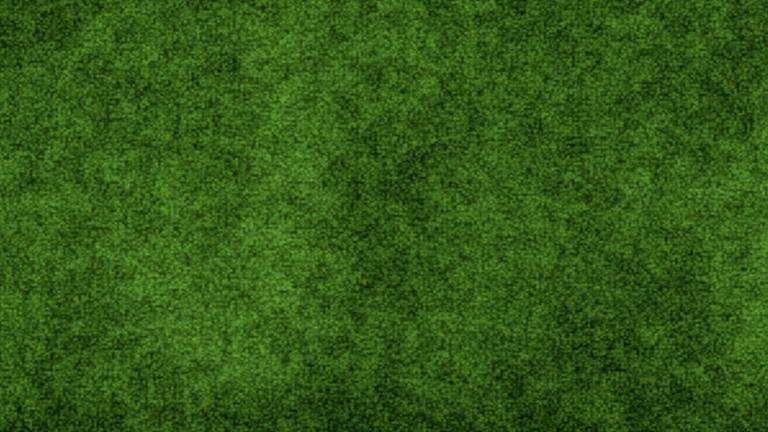
This texture is drawn by a WebGL 2 fragment shader. Its source:

```glsl
#version 300 es
precision highp float;
// Short-pile green carpet: a tone built from fine fibre noise, cellular tufts
// and faint woven rows is added to broad brushed patches of light and shade,
// then turned into green by a smooth colour ramp.

uniform vec2 u_resolution;
out vec4 fragColor;

float hash(vec2 p) {
    vec3 q = fract(vec3(p.xyx) * vec3(0.1031, 0.1030, 0.0973));
    q += dot(q, q.yzx + 33.33);
    return fract((q.x + q.y) * q.z);
}

vec2 hash2(vec2 p) {
    return vec2(hash(p), hash(p + vec2(57.3, 113.7)));
}

// Value noise with zero mean and roughly unit deviation
float noise(vec2 p) {
    vec2 cell = floor(p);
    vec2 f = fract(p);
    f = f * f * (3.0 - 2.0 * f);
    float low = mix(hash(cell), hash(cell + vec2(1, 0)), f.x);
    float high = mix(hash(cell + vec2(0, 1)), hash(cell + vec2(1, 1)), f.x);
    return (mix(low, high, f.y) - 0.5) / 0.2145;
}

float fbm(vec2 p) {
    float sum = 0.0;
    float weight = 0.72;
    for (int i = 0; i < 4; i++) {
        sum += weight * noise(p);
        p = mat2(1.6, 1.2, -1.2, 1.6) * p + 17.1;
        weight *= 0.6;
    }
    return sum;
}

// Tufts: bright at each jittered centre, dark in the gaps between
float tufts(vec2 p) {
    vec2 cell = floor(p);
    float nearest = 4.0;
    for (int y = -1; y <= 1; y++) {
        for (int x = -1; x <= 1; x++) {
            vec2 id = cell + vec2(x, y);
            vec2 centre = id + 0.5 + 0.85 * (hash2(id) - 0.5);
            nearest = min(nearest, distance(p, centre));
        }
    }
    return (0.45 - nearest) / 0.19;
}

float blob(vec2 uv, vec2 centre, vec2 radius) {
    vec2 d = (uv - centre) / radius;
    return exp(-dot(d, d));
}

// Broad shading where the pile is brushed in different directions
float brushedPile(vec2 uv, vec2 p) {
    vec2 w = uv + vec2(0.016, 0.03) * vec2(fbm(p * 5.0), fbm(p * 5.0 + 31.0));
    float tone = 0.95 * blob(w, vec2(0.365, 0.72), vec2(0.05, 0.48));
    tone += 0.40 * blob(w, vec2(0.16, 0.45), vec2(0.24, 0.42));
    tone -= 0.65 * blob(w, vec2(0.48, 0.40), vec2(0.075, 0.27));
    tone -= 0.70 * blob(w, vec2(0.78, 0.20), vec2(0.11, 0.15));
    tone -= 0.45 * blob(w, vec2(0.92, 0.74), vec2(0.08, 0.15));
    tone += 0.65 * blob(w, vec2(0.98, 0.38), vec2(0.07, 0.40));
    tone -= 0.60 * exp(-pow(w.y / 0.10, 2.0));
    tone += 0.20 * fbm(p * vec2(5.0, 3.2) + 9.0);
    return tone + 0.13 * fbm(p * 13.0 + 43.0);
}

// Short broken ridge of raised pile
float crease(vec2 uv, vec2 p) {
    float height = 0.33 - 5.0 * pow(uv.x - 0.82, 2.0);
    float line = (uv.y - height - 0.006 * noise(p * 24.0)) / 0.009;
    float ends = smoothstep(0.70, 0.77, uv.x) * (1.0 - smoothstep(0.82, 0.85, uv.x));
    return exp(-line * line) * ends * smoothstep(-0.8, 0.8, noise(p * 16.0 + 5.0));
}

// Woven backing showing faintly through, in rows and columns
float weave(vec2 p) {
    vec2 q = p + 0.003 * vec2(noise(p * 20.0), noise(p * 20.0 + 71.0));
    float rows = sin(6.2832 * 76.0 * q.y);
    float columns = sin(6.2832 * 64.0 * q.x);
    return rows + 0.5 * columns;
}

float fibres(vec2 p) {
    float grain = 0.54 * noise(p * vec2(168.0, 182.0));
    grain += 0.40 * tufts(p * vec2(92.0, 104.0));
    grain += 0.27 * noise(p * vec2(44.0, 56.0) + 11.0);
    return grain + 0.16 * noise(p * 21.0 + 23.0);
}

// Dark moss to fresh green, by tone in standard deviations
vec3 pileColour(float tone) {
    float green = clamp(0.343 + 0.093 * tone, 0.09, 0.64);
    return vec3(0.66 * green - 0.035, green, 0.024 + 0.47 * green * green);
}

void main() {
    vec2 uv = gl_FragCoord.xy / u_resolution;
    vec2 p = gl_FragCoord.xy / u_resolution.y;

    float patches = brushedPile(uv, p);
    float weaveShare = 0.07 + 0.12 * smoothstep(0.1, 1.0, patches);
    float tone = patches + fibres(p) + weaveShare * weave(p);
    tone += 0.9 * crease(uv, p);

    // Gentle darkening toward the corners
    vec2 edge = 2.0 * uv - 1.0;
    tone -= 0.22 * dot(edge * edge, edge * edge) - 0.08;

    fragColor = vec4(pileColour(tone), 1.0);
}
```
